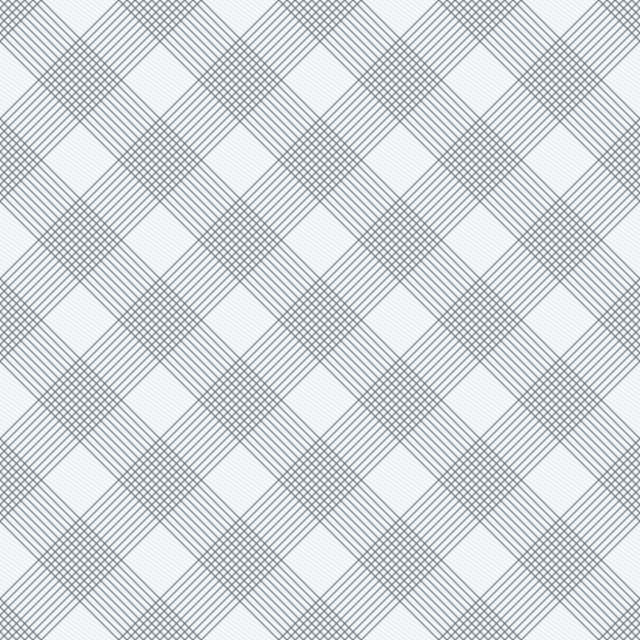
This pattern is drawn by a Shadertoy shader. Its source:

```glsl
// Diagonal gingham of fine slate lines on a pale ground with a faint twill.
// Two rotated axes each carry evenly spaced bands of eleven parallel lines;
// the bands overlap into woven crosshatch diamonds, four across and four down.

const float REPEATS = 4.0;          // whole diamonds per canvas side
const float LINES = 11.0;           // lines in each band
const float LINE_STEP = 0.0515;     // distances below are in band periods
const float LINE_WIDTH = 0.0150;
const float LINE_OPACITY = 0.60;
const vec2 TWILL = vec2(96.0, 136.0); // whole ribs across and up the canvas

const vec3 GROUND = vec3(0.972, 0.979, 0.985);
const vec3 RIB = vec3(0.925, 0.936, 0.945);
const vec3 INK = vec3(0.320, 0.380, 0.430);

// Coverage of a stroke whose centre lies at the given distance
float stroke(float dist, float width, float pixel) {
    return 1.0 - smoothstep(-0.75, 0.75, (dist - 0.5 * width) / pixel);
}

// Coverage of the line bands along one axis, one band per unit
float lineBands(float axis, float pixel) {
    float offset = axis - floor(axis + 0.5);
    float last = 0.5 * (LINES - 1.0);
    float line = clamp(floor(offset / LINE_STEP + 0.5), -last, last);
    return stroke(abs(offset - line * LINE_STEP), LINE_WIDTH, pixel);
}

// Faint ribs falling to the right, as a soft wave that wraps at the edges
float twill(vec2 uv, vec2 ribs) {
    float wave = abs(2.0 * fract(dot(uv, ribs)) - 1.0);
    return smoothstep(0.1, 0.9, wave);
}

void mainImage(out vec4 fragColor, in vec2 fragCoord) {
    // Diagonal axes with one unit per band
    vec2 uv = fragCoord / iResolution.xy;
    vec2 p = REPEATS * uv;
    float pixel = REPEATS * length(1.0 / iResolution.xy);

    // Ground cloth, then both sets of translucent lines
    vec3 color = mix(GROUND, RIB, twill(uv, TWILL));
    color = mix(color, INK, LINE_OPACITY * lineBands(p.x + p.y, pixel));
    color = mix(color, INK, LINE_OPACITY * lineBands(p.x - p.y, pixel));

    fragColor = vec4(color, 1.0);
}
```
